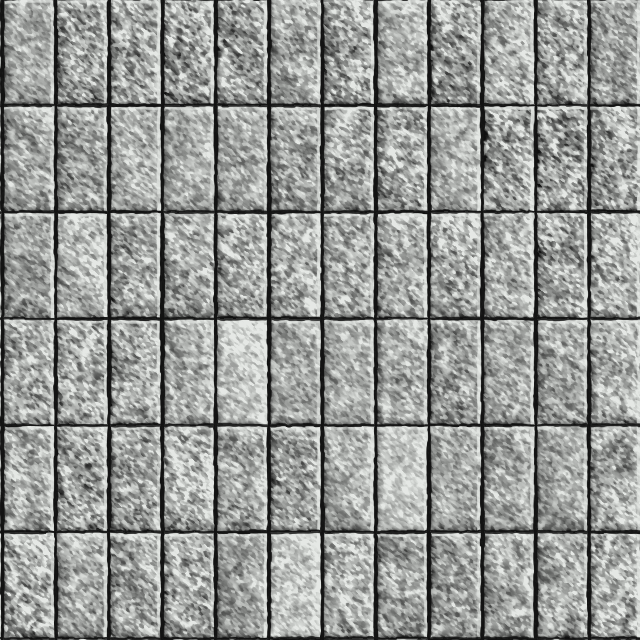
This texture is drawn by a WebGL 2 fragment shader. Its source:

```glsl
#version 300 es
precision highp float;
// Split-face stone tiles, 12 across and 6 down, with thin dark joints.
// Smoothed cellular noise stretched along a diagonal gives the chipped grain;
// each tile has its own tone, contrast and edge wear, lit from the upper right.
uniform vec2 u_resolution;
out vec4 fragColor;

vec2 hash2(vec2 p) {
    vec3 q = fract(p.xyx * vec3(0.1031, 0.1030, 0.0973));
    q += dot(q, q.yzx + 33.33);
    return fract((q.xx + q.yz) * q.zy);
}

// Cellular noise: random cell shades blended by distance, about -0.5 to 0.5
float facets(vec2 p) {
    vec2 cell = floor(p);
    float shade = 0.0, total = 0.0;
    for (int j = -1; j <= 1; j++) {
        for (int i = -1; i <= 1; i++) {
            vec2 id = cell + vec2(i, j);
            vec2 toSite = id + hash2(id) - p;
            float weight = exp(-6.0 * dot(toSite, toSite));
            shade += weight * hash2(id + 71.0).x;
            total += weight;
        }
    }
    return shade / total - 0.5;
}

void main() {
    vec2 uv = gl_FragCoord.xy / u_resolution;

    // Nearly straight grid; local position is measured in tile widths
    vec2 ragged = vec2(facets(uv * 110.0 + 9.0), facets(uv * 110.0 + 350.0));
    vec2 grid = uv * vec2(12.0, 6.0) - vec2(0.045, 0.013) + ragged * vec2(0.022, 0.014);
    vec2 tile = floor(grid);
    vec2 local = fract(grid) * vec2(1.0, 2.0);
    vec2 farSide = vec2(1.0, 2.0) - local;
    vec2 tone = hash2(tile + 17.0);
    vec2 wear = hash2(tile + 53.0);

    // Diagonal grain, falling from upper left to lower right
    vec2 grain = vec2(dot(uv, vec2(0.77, -0.64)), dot(uv, vec2(0.64, 0.77)));
    vec2 shift = 40.0 * hash2(tile + 5.0) + 300.0;
    float fine = facets(grain * vec2(165.0, 290.0) + shift);
    float chips = facets(grain * vec2(80.0, 145.0) + shift.yx);
    float broad = facets(grain * vec2(24.0, 36.0) + shift);
    float relief = 0.55 * fine + 0.42 * chips + 0.2 * broad;

    // Stone face, with a few pale tiles
    float pale = smoothstep(0.93, 0.96, tone.x);
    float contrast = mix(0.6, 0.98, tone.y) * (1.0 - 0.35 * pale);
    float shade = mix(0.61, 0.7, tone.x) + 0.1 * pale + contrast * relief;

    // Soft shadow by the left and bottom edges, glow by the right and top
    vec2 shadow = exp(-local * vec2(15.0, 14.0));
    vec2 glow = exp(-farSide * vec2(8.0, 8.0));
    shade += 0.16 * max(glow.x, glow.y) - 0.42 * max(shadow.x, shadow.y);

    // Crisp bright lips on the right and top edges, broken here and there
    vec2 lip = 1.0 - smoothstep(vec2(0.085, 0.07), vec2(0.11, 0.1), farSide);
    lip *= mix(vec2(0.55, 0.3), vec2(1.0, 0.95), wear);
    float lipWear = smoothstep(-0.45, -0.15, facets(uv * 50.0 + 80.0));
    shade = mix(shade, 0.88 + 0.1 * fine, max(lip.x, lip.y) * lipWear);

    // Thin dark joints of slightly uneven width, fainter in places
    vec2 nearest = min(local, farSide);
    vec2 halfWidth = vec2(0.034, 0.028) + 0.02 * facets(uv * 22.0 + 200.0);
    vec2 gap = 1.0 - smoothstep(halfWidth - 0.012, halfWidth + 0.014, nearest);
    float joint = max(gap.x, gap.y * mix(0.85, 1.0, wear.x));
    shade = mix(shade, 0.07 + 0.06 * max(fine, 0.0), joint);

    // Neutral grey with a faint green cast
    vec3 stoneTint = vec3(0.985, 1.0, 0.985);
    fragColor = vec4(clamp(shade, 0.06, 0.91) * stoneTint, 1.0);
}
```
